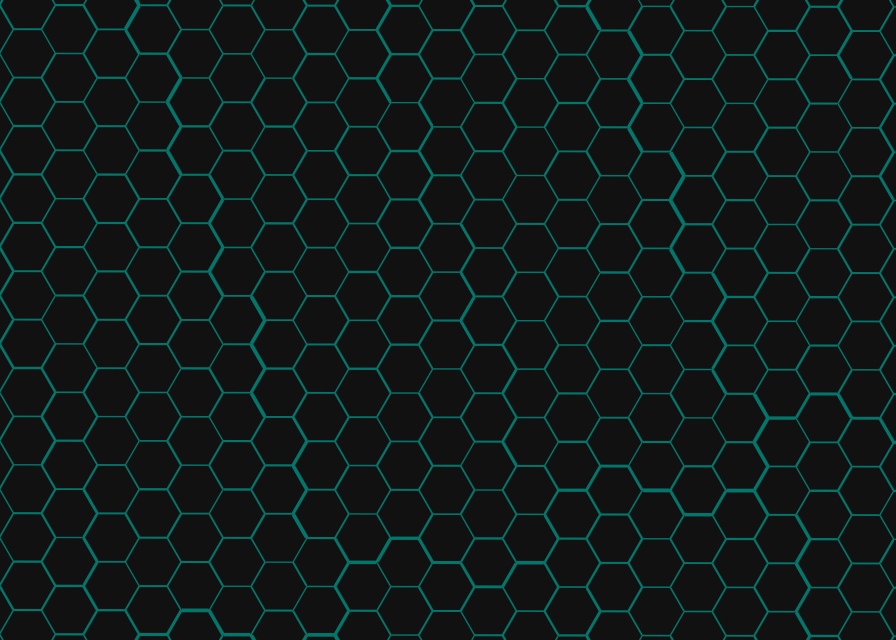
Give the GLSL for this pattern, as a WebGL 1 fragment shader.

```glsl
precision highp float;

// Thin teal outlines of flat-topped hexagons on near-black.
// Each pixel finds its hexagon and nearest edge; edge widths vary by hash, and
// grow along stepped seams where neighbouring hexagons lie in different blocks.

uniform vec2 u_resolution;

const float PITCH = 0.05402;               // hexagon height / canvas width
const float TILT = 0.0022;                 // slight fall of the rows to the right
const vec2 ORIGIN = vec2(1.434, 0.602);    // first hexagon centre, in pitches
const vec2 LATTICE = vec2(1.7320508, 1.0); // two columns by one row
const float SECTOR = 1.04719755;           // 60 degrees

const vec3 BACKGROUND = vec3(0.067, 0.065, 0.067);
const vec3 LINE = vec3(0.012, 0.463, 0.418);

float hash(vec2 p) {
  return fract(sin(dot(p, vec2(127.1, 311.7))) * 43758.5453);
}

// Centre of the hexagon that contains p, from two interleaved grids.
vec2 hexCentre(vec2 p) {
  vec2 even = LATTICE * floor(p / LATTICE + 0.5);
  vec2 odd = LATTICE * (floor(p / LATTICE) + 0.5);
  return distance(p, even) < distance(p, odd) ? even : odd;
}

// Unit normal of the hexagon edge nearest to the given offset from its centre.
vec2 edgeNormal(vec2 offset) {
  float angle = (floor(atan(offset.y, offset.x) / SECTOR) + 0.5) * SECTOR;
  return vec2(cos(angle), sin(angle));
}

// Index of the leaning block that holds a hexagon.
float blockIndex(vec2 centre) {
  return floor((centre.x - centre.y / 3.0 - 1.587) / 4.83);
}

// 1 below the cross seam of a block, 0 above; the seam steps up block by block.
float belowSeam(vec2 centre, float block) {
  vec2 seam = vec2(7.794, 11.0) + block * vec2(4.3301, -1.5);
  vec2 q = centre - seam;
  return step(0.0, q.y - q.x / 6.0);
}

// Extra width for an edge on a seam; every second steep seam is fainter.
float seamWeight(vec2 centre, vec2 neighbour, vec2 normal) {
  float blockA = blockIndex(centre);
  float blockB = blockIndex(neighbour);
  if (abs(blockA - blockB) > 0.5) {
    float strength = 1.0 - 0.45 * mod(max(blockA, blockB), 2.0);
    return strength * abs(normal.x);
  }
  return abs(belowSeam(centre, blockA) - belowSeam(neighbour, blockB)) * 0.85;
}

// Random value shared by both hexagons that meet at an edge.
float edgeRandom(vec2 midpoint) {
  return hash(floor(midpoint / (LATTICE * 0.25) + 0.5));
}

void main() {
  // Pitch units, measured down from the top left corner.
  vec2 p = vec2(gl_FragCoord.x, u_resolution.y - gl_FragCoord.y) / u_resolution.x;
  p.y -= TILT * p.x;
  p = p / PITCH - ORIGIN;
  float pixel = 1.0 / (u_resolution.x * PITCH);

  // Nearest edge and the hexagon on its far side.
  vec2 centre = hexCentre(p);
  vec2 normal = edgeNormal(p - centre);
  float edgeDistance = 0.5 - dot(p - centre, normal);

  // Stroke width: small random variation plus the seam.
  float width = mix(0.028, 0.050, edgeRandom(centre + 0.5 * normal));
  width += 0.036 * seamWeight(centre, centre + normal, normal);

  float coverage = clamp((0.5 * width - edgeDistance) / pixel + 0.5, 0.0, 1.0);
  gl_FragColor = vec4(mix(BACKGROUND, LINE, coverage), 1.0);
}
```
